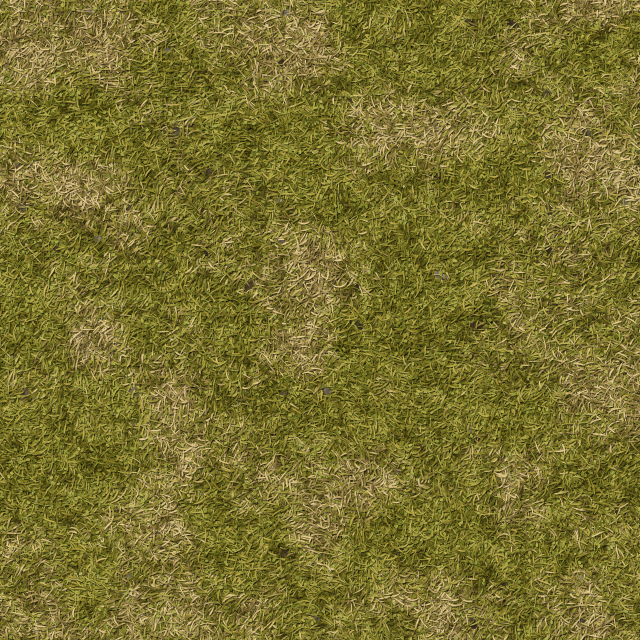
Reproduce this texture procedurally as a three.js fragment shader.

```glsl
// Sunlit rough lawn: short green blades and clover, dry straw patches, bits of soil.
#define LAYERS 14.0
#define BLADE_CELLS 74.0
#define BLADE_WIDTH 0.00105
#define EDGE 0.0010
#define PATCH_SCALE 9.0
#define DRY_START 0.30
#define DRY_FULL 0.90
#define CLOVER_SHARE 0.25
#define SHADOW 0.27
#define DEBRIS_CELLS 17.0
#define DEBRIS_SHARE 0.2

varying vec2 vUv;

vec4 hash4(vec2 p) {
  float n = dot(p, vec2(127.1, 311.7));
  return fract(sin(n + vec4(0.0, 1.7, 3.1, 5.3)) * 43758.5453);
}

float noise(vec2 p) {
  vec2 i = floor(p);
  vec2 f = fract(p);
  f = f * f * (3.0 - 2.0 * f);
  float low = mix(hash4(i).x, hash4(i + vec2(1.0, 0.0)).x, f.x);
  float high = mix(hash4(i + vec2(0.0, 1.0)).x, hash4(i + 1.0).x, f.x);
  return mix(low, high, f.y);
}

float fbm(vec2 p) {
  float sum = 0.0;
  float weight = 0.5;
  for (int i = 0; i < 4; i++) {
    sum += weight * noise(p);
    p = mat2(1.6, 1.2, -1.2, 1.6) * p + 7.3;
    weight *= 0.55;
  }
  return sum / 1.01;
}

vec3 ramp(vec3 dark, vec3 mid, vec3 light, float t) {
  t = clamp(t, 0.0, 1.0) * 2.0;
  return mix(mix(dark, mid, min(t, 1.0)), light, max(t - 1.0, 0.0));
}

vec3 grassColor(float tone, float dry, float hue) {
  vec3 green = ramp(vec3(0.27, 0.25, 0.06), vec3(0.49, 0.475, 0.13), vec3(0.71, 0.68, 0.30), tone);
  vec3 straw = ramp(vec3(0.34, 0.28, 0.12), vec3(0.61, 0.52, 0.27), vec3(0.90, 0.80, 0.56), tone);
  green.r *= 0.94 + 0.13 * hue;
  return mix(green, straw, dry);
}

// Tapered, slightly bent stroke; q.x runs along it.
float strokeMask(vec2 q, float halfLength, float halfWidth, float bend) {
  float along = q.x / halfLength;
  q.y += bend * halfLength * along * along;
  float width = halfWidth * sqrt(max(1.0 - along * along, 0.0));
  float inside = 1.0 - smoothstep(-EDGE, EDGE, abs(q.y) - width);
  return inside * (1.0 - smoothstep(0.75, 1.0, abs(along)));
}

// Scattered soil crumbs and small stones.
vec3 addDebris(vec3 color, vec2 uv) {
  vec2 p = uv * DEBRIS_CELLS;
  vec2 id = floor(p);
  vec4 rnd = hash4(id + 91.0);
  vec2 q = (fract(p) - 0.3 - 0.4 * rnd.xy) / DEBRIS_CELLS;
  float angle = rnd.z * 6.28;
  q = mat2(cos(angle), -sin(angle), sin(angle), cos(angle)) * q;
  float radius = mix(0.004, 0.010, rnd.x);
  float d = length(q * vec2(1.0, 1.6)) - radius * (0.5 + noise(uv * 190.0));
  float mask = (1.0 - smoothstep(-EDGE, EDGE, d)) * step(rnd.w, DEBRIS_SHARE);
  vec3 soil = mix(vec3(0.22, 0.18, 0.12), vec3(0.55, 0.50, 0.43), rnd.y * rnd.y);
  return mix(color, soil * (0.65 + 0.7 * noise(uv * 240.0)), mask * 0.9);
}

void main() {
  // Broad fields: dryness, clump brightness and lie of the grass.
  float dryness = smoothstep(DRY_START, DRY_FULL, fbm(vUv * PATCH_SCALE + 23.7));
  float clump = 0.65 * noise(vUv * 70.0) + 0.35 * noise(vUv * 30.0 + 11.0);
  float grain = noise(vUv * 250.0);
  float lie = noise(vUv * 7.0 + 31.0) * 4.0;
  float light = 0.62 + 0.72 * (clump - 0.5) + 0.30 * (grain - 0.5) + 0.10 * dryness;

  vec3 color = grassColor(light - 0.3, dryness, 0.6);

  // Overlapping layers of blades, each casting a small shadow.
  for (float layer = 0.0; layer < LAYERS; layer++) {
    if (layer == LAYERS - 3.0) color = addDebris(color, vUv);
    vec2 p = vUv * BLADE_CELLS + hash4(vec2(layer, 5.0)).xy * 9.0;
    for (float y = -1.0; y <= 1.0; y++) {
      for (float x = -1.0; x <= 1.0; x++) {
        vec2 id = floor(p) + vec2(x, y);
        vec4 place = hash4(id + layer * 17.0);
        vec4 look = hash4(id + layer * 17.0 + 43.5);
        float dry = smoothstep(-0.16, 0.16, dryness - look.x);
        float clover = step(look.y, CLOVER_SHARE) * (1.0 - step(0.5, dry));

        float angle = lie + (place.z - 0.5) * 4.2;
        float c = cos(angle);
        float s = sin(angle);
        mat2 turn = mat2(c, -s, s, c);
        vec2 q = (p - id - place.xy) / BLADE_CELLS;
        float halfLength = mix(mix(0.005, 0.013, place.w), 0.0034, clover);
        float halfWidth = BLADE_WIDTH * mix(0.6 + 0.7 * look.w, 1.9, clover);
        float bend = (look.w - 0.5) * 0.5 * (1.0 - clover);

        vec2 shifted = q + vec2(-0.0010, 0.0016);
        float shade = strokeMask(turn * shifted, halfLength, halfWidth * 1.4, bend);
        color *= 1.0 - SHADOW * shade;

        vec2 local = turn * q;
        float tone = light + (look.z - 0.5) * 0.8 + 0.12 * local.x / halfLength;
        tone += 0.1 * (layer / LAYERS - 0.5);
        vec3 blade = grassColor(tone, dry, look.w - 0.3 * clover);
        color = mix(color, blade, strokeMask(local, halfLength, halfWidth, bend));
      }
    }
  }
  gl_FragColor = vec4(color, 1.0);
}
```
